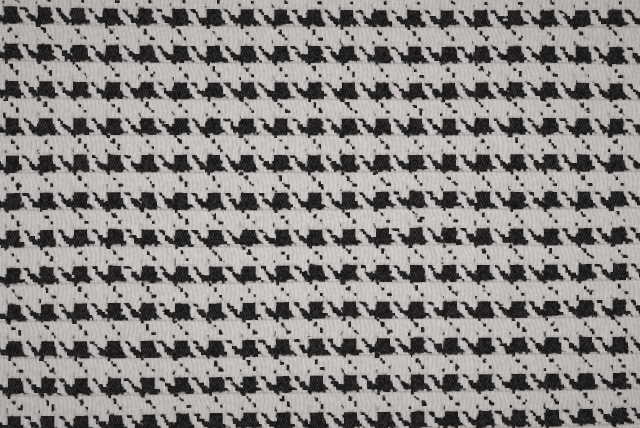
A Shadertoy shader for this texture:

```glsl
// Knitted houndstooth cloth: dark toothed checks on ribbed off-white wool.
#define COLUMNS 19.03          // repeats across
#define ROWS_LEFT 11.5         // repeats down, at the left edge
#define ROWS_RIGHT 11.85       // repeats down, at the right edge
#define STITCHES 13.0          // stitches per repeat
#define STEPPING 0.6           // how strongly edges follow the stitches
#define RIBS 8.0               // ribs per repeat in the light wool
#define WAVINESS 0.07          // drift of the cloth, in repeats
#define VIGNETTE 0.28
#define LIGHT_WOOL vec3(0.815, 0.795, 0.785)
#define SHADED_WOOL vec3(0.655, 0.635, 0.625)
#define DARK_WOOL vec3(0.07, 0.07, 0.07)
#define DARK_SHEEN vec3(0.27, 0.25, 0.255)

const float TAU = 6.2831853;

float hash(vec2 p) {
    vec3 q = fract(vec3(p.xyx) * 0.1031);
    q += dot(q, q.yzx + 33.33);
    return fract((q.x + q.y) * q.z);
}

float noise(vec2 p) {
    vec2 i = floor(p), f = fract(p);
    f = f * f * (3.0 - 2.0 * f);
    return mix(mix(hash(i), hash(i + vec2(1, 0)), f.x),
               mix(hash(i + vec2(0, 1)), hash(i + vec2(1, 1)), f.x), f.y);
}

// Canvas position (0..1) to repeats, with the slight skew of the cloth.
vec2 clothCoords(vec2 uv) {
    float down = 1.0 - uv.y;
    float row = down * mix(ROWS_LEFT, ROWS_RIGHT, uv.x) - mix(0.40, 0.51, uv.x);
    float column = uv.x * COLUMNS + 0.13 - 0.12 * (down - 0.45);
    vec2 drift = vec2(noise(uv * 5.0 + 7.0), noise(uv * 6.0 + 31.0)) - 0.5;
    return vec2(column, 0.325 - row) + WAVINESS * drift;
}

// Positive inside the dark motif.
float houndstooth(vec2 p) {
    vec2 stitch = floor(p * STITCHES);
    float jitter = hash(stitch + 200.0) - 0.5;
    p = mix(p, (stitch + 0.5) / STITCHES, STEPPING);
    p += 0.07 * (vec2(noise(p * 11.0 + 50.0), noise(p * 11.0 + 90.0)) - 0.5);

    // Block that widens in steps from its top to its base.
    float height = fract(p.y - 0.1) / 0.45;
    float aside = abs(fract(p.x) - 0.5);
    float block = min(0.265 - 0.07 * height - aside,
                      0.22 - abs(fract(p.y + 0.175) - 0.5));

    // Diagonal teeth beside the block, nicked below their upper tips.
    float twill = 0.5 * abs(fract(2.0 * (p.x + p.y - 0.4) + 0.5) - 0.5);
    float weft = 0.205 - abs(fract(p.y + 0.17) - 0.5);
    float nick = 0.07 * (1.0 - smoothstep(0.0, 0.16, abs(height - 0.66)));
    float teeth = 0.145 - 0.085 * height - nick + 0.05 * jitter - twill;

    // Loose crumbs scattered down the diagonals above the block.
    float beads = cos(TAU * 3.0 * (p.x - p.y + 0.08));
    float crumbs = 0.025 + 0.05 * beads + 0.07 * jitter - twill;
    return max(block, max(min(weft, teeth), min(0.23 - aside, crumbs)));
}

vec3 lightWool(vec2 p, float motif) {
    float bend = 0.35 * sin(TAU * p.y) + 0.8 * noise(p * vec2(1.5, 3.0));
    float rib = 0.5 + 0.5 * sin(TAU * (p.x * RIBS + bend));
    float fuzz = noise(p * 17.0);
    vec3 wool = mix(SHADED_WOOL, LIGHT_WOOL, 0.4 + 0.4 * sqrt(rib) + 0.4 * (fuzz - 0.3));
    // Shade beside the dark yarn and in the crease under each row.
    wool *= 1.0 - 0.10 * smoothstep(-0.08, 0.0, motif);
    float crease = abs(fract(p.y + 0.42) - 0.5);
    return wool * (1.0 - 0.10 * (1.0 - smoothstep(0.01, 0.045, crease)));
}

vec3 darkWool(vec2 p) {
    vec2 knit = p * STITCHES;
    float loops = 0.5 + 0.5 * sin(TAU * knit.x) * sin(TAU * knit.y * 0.5);
    float speckle = noise(p * 21.0 + 13.0);
    return mix(DARK_WOOL, DARK_SHEEN, clamp(loops * speckle * 1.3, 0.0, 1.0));
}

vec3 cloth(vec2 uv) {
    vec2 p = clothCoords(uv);
    float motif = houndstooth(p);
    float cover = smoothstep(-0.015, 0.015, motif);
    return mix(lightWool(p, motif), darkWool(p), cover);
}

void mainImage(out vec4 fragColor, in vec2 fragCoord) {
    // Average a 3 x 3 grid of samples to smooth the stitched edges.
    vec3 color = vec3(0.0);
    for (int j = -1; j <= 1; j++)
        for (int i = -1; i <= 1; i++)
            color += cloth((fragCoord + vec2(i, j) * 0.36) / iResolution.xy);
    color /= 9.0;

    // Light falls off toward the corners.
    vec2 fromCenter = fragCoord / iResolution.xy - 0.5;
    color *= 1.03 - VIGNETTE * dot(fromCenter, fromCenter);
    fragColor = vec4(color, 1.0);
}
```
